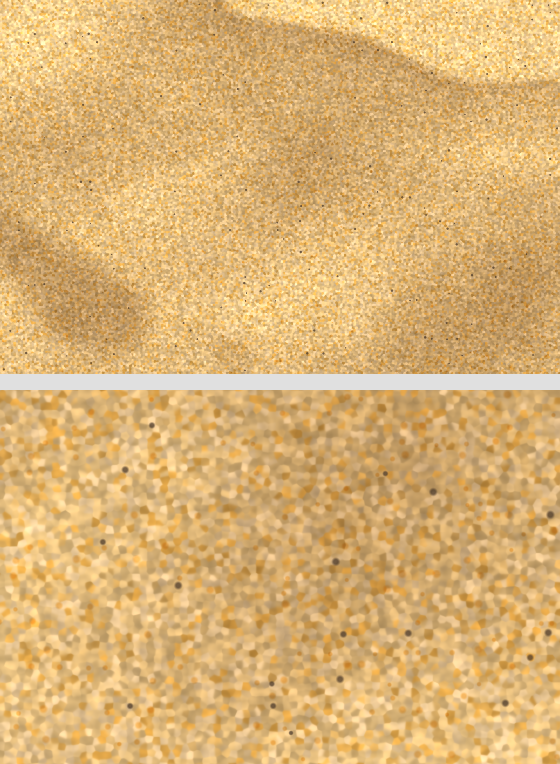
Top, the full canvas; bottom, a detail of the centre.
Give the GLSL for this texture, as a Shadertoy shader.

```glsl
// Sunlit beach sand: fine multicoloured grains over softly shaded dunes.

const vec3 SHADE_SAND = vec3(0.735, 0.580, 0.365);
const vec3 LIT_SAND   = vec3(0.975, 0.825, 0.560);
const vec3 AMBER_TINT = vec3(0.99, 0.88, 0.58);
const vec3 PALE_TINT  = vec3(1.05, 1.08, 1.22);
const vec3 DARK_GRAIN = vec3(0.30, 0.23, 0.17);
const float GRAINS_PER_HEIGHT = 165.0;

vec3 hash3(vec2 cell) {
    vec3 q = fract(cell.xyx * vec3(0.1031, 0.1030, 0.0973));
    q += dot(q, q.yxz + 33.33);
    return fract((q.xxy + q.yzz) * q.zyx);
}

vec2 gradient(vec2 cell) {
    float angle = 6.2832 * hash3(cell).x;
    return vec2(cos(angle), sin(angle));
}

// Gradient noise, roughly -0.7 to 0.7
float noise(vec2 p) {
    vec2 i = floor(p), f = fract(p);
    vec2 u = f * f * f * (f * (f * 6.0 - 15.0) + 10.0);
    vec2 e = vec2(0.0, 1.0);
    return mix(mix(dot(gradient(i), f), dot(gradient(i + e.yx), f - e.yx), u.x),
               mix(dot(gradient(i + e), f - e), dot(gradient(i + e.yy), f - e.yy), u.x), u.y);
}

// Soft tilted ellipse, 1 at its centre
float mound(vec2 p, vec2 centre, vec2 radii, float tilt) {
    vec2 d = p - centre;
    float c = cos(tilt), s = sin(tilt);
    vec2 q = vec2(c * d.x + s * d.y, c * d.y - s * d.x) / radii;
    return exp(-dot(q, q));
}

// Signed distance to a capsule whose radius grows from a to b
float taperedCapsule(vec2 p, vec2 a, vec2 b, float radiusA, float radiusB) {
    vec2 ab = b - a;
    float t = clamp(dot(p - a, ab) / dot(ab, ab), 0.0, 1.0);
    return length(p - a - ab * t) - mix(radiusA, radiusB, t);
}

// Sunlit slope behind the crest and the shadow band below it
float crestLight(vec2 p) {
    float edge = 0.95 - 0.03 * smoothstep(0.65, 0.95, p.x)
               - 0.14 * smoothstep(0.92, 1.27, p.x)
               + 0.12 * (1.0 - smoothstep(0.51, 0.67, p.x));
    float height = p.y - edge;
    float depth = mix(0.17, 0.045, smoothstep(1.10, 1.38, p.x));
    float lit = smoothstep(-0.022, 0.022, height);
    float band = exp(min(height, 0.0) / depth) * smoothstep(0.3, 0.65, p.x);
    return mix(-0.55 * band, 0.36, lit);
}

// Large-scale light: 0 in shadow, 1 in full sun
float duneLight(vec2 p) {
    p += 0.022 * vec2(noise(p * 5.0), noise(p * 5.0 + 17.0));
    float light = 0.64 + crestLight(p);
    // Sunny swells
    light += 0.42 * mound(p, vec2(0.08, 0.89), vec2(0.36, 0.13), 0.5);
    light += 0.22 * mound(p, vec2(0.40, 0.45), vec2(0.36, 0.08), 0.5);
    light += 0.30 * mound(p, vec2(0.82, 0.21), vec2(0.32, 0.13), 0.3);
    light += 0.28 * mound(p, vec2(1.36, 0.58), vec2(0.23, 0.06), -0.1);
    light += 0.18 * mound(p, vec2(0.00, 0.20), vec2(0.11, 0.14), 0.0);
    // Shaded hollows
    light -= 0.38 * mound(p, vec2(0.82, 0.55), vec2(0.21, 0.15), 0.4);
    light -= 0.25 * mound(p, vec2(0.18, 0.60), vec2(0.30, 0.12), 0.2);
    light -= 0.22 * mound(p, vec2(0.43, 0.93), vec2(0.18, 0.10), 0.6);
    light -= 0.60 * mound(p, vec2(1.32, 0.18), vec2(0.38, 0.19), 0.65);
    light -= 0.30 * mound(p, vec2(0.62, 0.05), vec2(0.09, 0.05), -0.5);
    // Wedge of shadow at the lower left
    float wedge = taperedCapsule(p, vec2(-0.06, 0.43), vec2(0.27, 0.15), 0.055, 0.135);
    light -= 0.60 * (1.0 - smoothstep(-0.06, 0.035, wedge)) * smoothstep(-0.02, 0.16, p.y);
    light += 0.14 * noise(p * vec2(6.0, 9.0)) + 0.09 * noise(p * 19.0);
    return clamp(light, 0.0, 1.05);
}

vec3 grainTint(vec3 rnd) {
    vec3 tint = mix(vec3(1.0), AMBER_TINT, smoothstep(0.72, 0.95, rnd.z));
    tint = mix(tint, PALE_TINT, 1.0 - smoothstep(0.08, 0.38, rnd.z));
    return tint * (0.86 + 0.27 * rnd.x);
}

// Softly blended Voronoi grains
vec3 grains(vec2 p) {
    vec2 cell = floor(p);
    vec4 sum = vec4(0.0);
    for (int y = -1; y <= 1; y++)
    for (int x = -1; x <= 1; x++) {
        vec2 id = cell + vec2(x, y);
        vec3 rnd = hash3(id);
        vec2 d = id + 0.15 + 0.7 * rnd.xy - p;
        float weight = exp(-7.0 * dot(d, d));
        sum += weight * vec4(grainTint(hash3(id + 71.0)), 1.0);
    }
    return sum.rgb / sum.a;
}

// Sparse round specks; density is the share of cells that hold one
float specks(vec2 p, float density, float radius) {
    vec2 cell = floor(p);
    vec3 rnd = hash3(cell + 211.0);
    float size = radius * (0.6 + 0.6 * rnd.y);
    float d = length(fract(p) - 0.3 - 0.4 * rnd.xy);
    return step(rnd.z, density) * (1.0 - smoothstep(0.45 * size, 1.3 * size, d));
}

void mainImage(out vec4 fragColor, in vec2 fragCoord) {
    vec2 p = fragCoord / iResolution.y;
    vec3 color = mix(SHADE_SAND, LIT_SAND, duneLight(p));
    color *= grains(p * GRAINS_PER_HEIGHT);
    color *= 1.0 + 0.13 * noise(p * vec2(110.0, 135.0)) + 0.06 * noise(p * 52.0);
    color = mix(color, color * vec3(0.96, 0.80, 0.48), 0.75 * specks(p * 75.0, 0.13, 0.24));
    color = mix(color, DARK_GRAIN, 0.75 * specks(p * 48.0 + 9.0, 0.05, 0.15));
    fragColor = vec4(clamp(color, 0.0, 1.0), 1.0);
}
```
